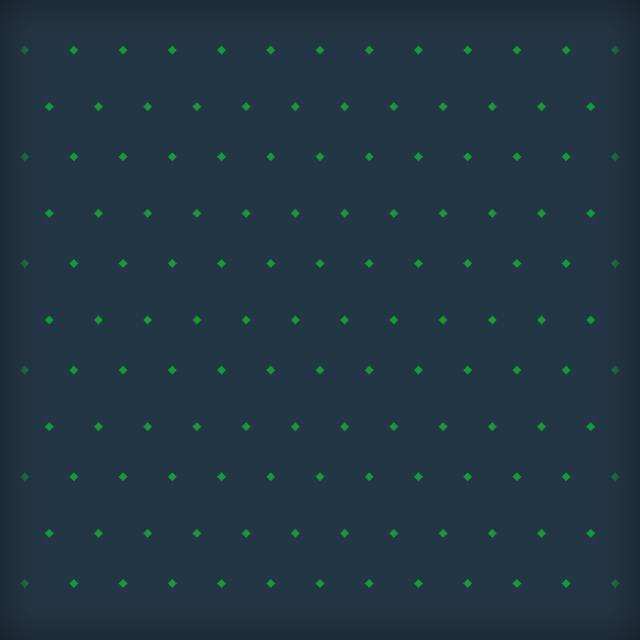
This pattern is drawn by a Shadertoy shader. Its source:

```glsl
// Staggered rows of small green diamonds on dark slate with softly shaded borders.

const vec2 REPEATS = vec2(13.0, 6.0);
const float DIAMOND_RADIUS = 0.0069;
const vec3 SLATE = vec3(0.139, 0.210, 0.269);
const vec3 GREEN = vec3(0.095, 0.600, 0.222);

// Signed distance to a diamond with the given centre-to-corner radius
float diamondDistance(vec2 p, float radius) {
    return (abs(p.x) + abs(p.y) - radius) * 0.70711;
}

// Offset from the nearest point of a grid shifted by a fraction of its cell
vec2 gridOffset(vec2 p, vec2 repeats, vec2 shift) {
    vec2 cell = p * repeats - shift;
    return (fract(cell + 0.5) - 0.5) / repeats;
}

float coverage(float distance, float pixel) {
    return 1.0 - smoothstep(-0.7 * pixel, 0.7 * pixel, distance);
}

// Distance to the closest side of the unit canvas
float borderDistance(vec2 uv) {
    vec2 side = min(uv, 1.0 - uv);
    return min(side.x, side.y);
}

// Soft inward shadow, one factor per axis so the corners round off
float borderLight(vec2 uv, float reach, float depth) {
    vec2 light = smoothstep(-reach, reach, min(uv, 1.0 - uv));
    return mix(1.0 - depth, 1.0, light.x * light.y);
}

void mainImage(out vec4 fragColor, in vec2 fragCoord) {
    vec2 uv = fragCoord / iResolution.xy;
    float pixel = 1.0 / min(iResolution.x, iResolution.y);

    // Two interleaved grids form the staggered rows
    vec2 alignedRow = gridOffset(uv, REPEATS, vec2(0.0));
    vec2 shiftedRow = gridOffset(uv, REPEATS, vec2(0.5, 0.53));
    float d = min(diamondDistance(alignedRow, DIAMOND_RADIUS),
                  diamondDistance(shiftedRow, DIAMOND_RADIUS));

    // Diamonds fade out towards the sides
    float fade = smoothstep(0.0, 0.08, borderDistance(uv));
    vec3 ground = SLATE * borderLight(uv, 0.07, 0.4);
    vec3 color = mix(ground, GREEN, coverage(d, pixel) * fade);

    fragColor = vec4(color, 1.0);
}
```
